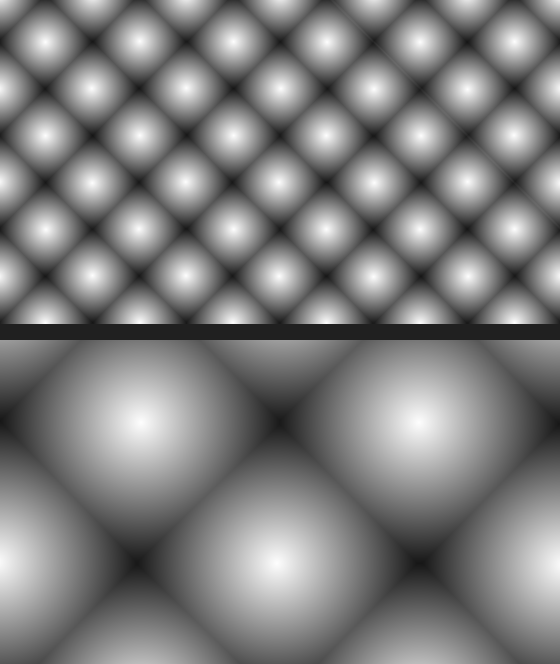
Top: the whole. Bottom: its middle third, enlarged.
Write a Shadertoy shader that draws this pattern.

```glsl
// Quilted diamonds: a diagonal lattice of soft grey cones, white at the centre.
// Each point is shaded by its distance to the nearest, slightly jittered centre,
// so dark creases form between cells; one crease carries a faint light seam.

#define PERIOD 0.2892                // spacing of centres in a row, canvas heights
#define ORIGIN vec2(0.5, 0.437)      // one cell centre, fraction of the canvas
#define PEAK 0.995                   // grey level at a cell centre
#define FALLOFF 1.28                 // loss of grey per lattice unit
#define JITTER 0.022                 // wander of the centres, lattice units
#define SEAM_POS 2.5                 // lattice line that carries the seam
#define SEAM_WIDTH 0.012             // half width of the seam, lattice units
#define SEAM_LIGHT 0.05              // brightening along the seam

vec2 hash2(vec2 cell) {
    vec2 s = vec2(dot(cell, vec2(127.1, 311.7)), dot(cell, vec2(269.5, 183.3)));
    return fract(sin(s) * 43758.5453);
}

// Distance to the nearest jittered centre of the unit lattice
float nearestCentre(vec2 q) {
    vec2 home = floor(q + 0.5);
    float nearest = 4.0;
    for (int j = -1; j <= 1; j++) {
        for (int i = -1; i <= 1; i++) {
            vec2 cell = home + vec2(i, j);
            vec2 centre = cell + JITTER * (hash2(cell) - 0.5);
            nearest = min(nearest, length(q - centre));
        }
    }
    return nearest;
}

void mainImage(out vec4 fragColor, in vec2 fragCoord) {
    // Turn the canvas by 45 degrees so that diamonds become unit squares
    vec2 p = (fragCoord - ORIGIN * iResolution.xy) / (iResolution.y * PERIOD);
    vec2 q = vec2(p.x + p.y, p.x - p.y);

    // Linear cone of light in every cell
    float grey = PEAK - FALLOFF * nearestCentre(q);

    // Faint light seam along one diagonal crease
    float pixel = 1.5 / (iResolution.y * PERIOD);
    float seam = 1.0 - smoothstep(0.0, SEAM_WIDTH + pixel, abs(q.x - SEAM_POS));
    grey += SEAM_LIGHT * seam;

    fragColor = vec4(vec3(clamp(grey, 0.0, 1.0)), 1.0);
}
```
